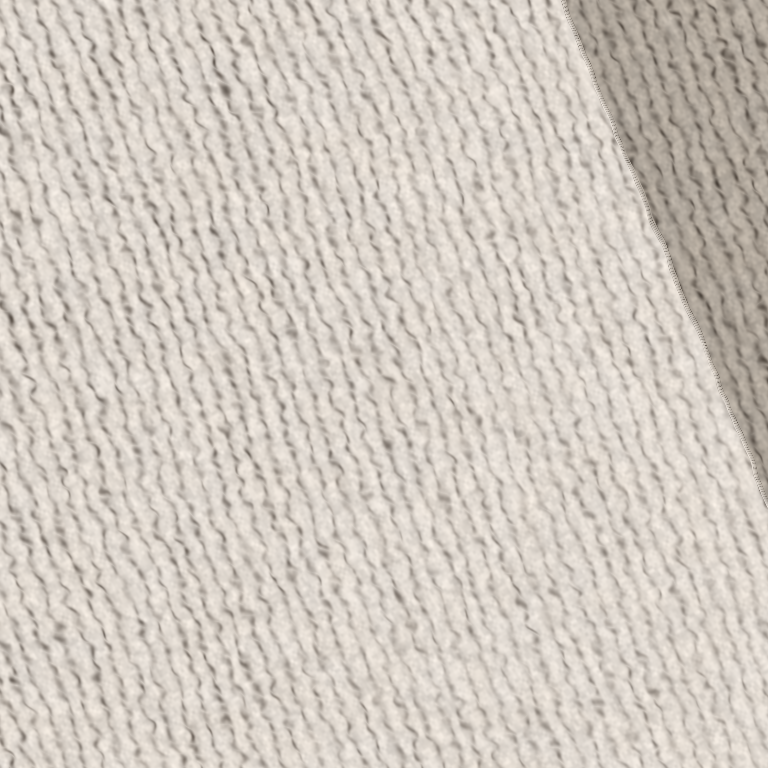
Write a Shadertoy shader that draws this texture.

```glsl
#define RIBS 39.0
#define ROWS 62.0
#define RIB_SLANT 0.35
#define FOLD_SLANT 0.412
#define FOLD_POS 1.142
#define HOLE_DEPTH 0.40
#define CREASE_DEPTH 0.085
#define FIBRE_DEPTH 0.21
#define YARN vec3(0.896, 0.870, 0.841)
#define SHADE vec3(0.810, 0.795, 0.772)

float hash(vec2 p) {
    vec3 q = fract(vec3(p.xyx) * 0.1031);
    q += dot(q, q.yzx + 33.33);
    return fract((q.x + q.y) * q.z);
}

float noise(vec2 p) {
    vec2 i = floor(p), f = fract(p);
    f = f * f * (3.0 - 2.0 * f);
    return mix(mix(hash(i), hash(i + vec2(1, 0)), f.x),
               mix(hash(i + vec2(0, 1)), hash(i + 1.0), f.x), f.y);
}

// Dark gaps between the ribs: x = gap, y = soft crease
vec2 knitGaps(vec2 uv, float shadow) {
    float across = (uv.x + RIB_SLANT * uv.y) * RIBS * (1.0 + 0.1 * shadow);
    across += 0.5 * (noise(uv * 6.0) - 0.5) + 0.45 * (noise(uv * 70.0) - 0.5);
    float rib = floor(across);
    float along = uv.y * ROWS + hash(vec2(rib, 3.0)) * 5.0;
    along += 0.8 * noise(uv * 30.0 + rib);
    float side = across - rib - 0.5;

    // Stitches join into short chains that fade in and out along a rib
    float gap = 0.0;
    for (int k = -1; k <= 1; k++) {
        vec2 cell = vec2(rib, floor(along) + float(k));
        float rise = along - cell.y - 0.5;
        float jitter = 0.24 * (hash(cell + 17.0) - 0.5);
        float offset = side + 0.08 * rise - jitter;
        float width = mix(0.10, 0.18, hash(cell + 41.0));
        float chain = noise(vec2(rib * 7.3, cell.y * 0.27));
        float strength = mix(hash(cell + 71.0), chain, 0.45) * 0.95 + 0.12;
        gap = max(gap, strength * exp(-pow(offset / width, 2.0) - pow(rise / 0.42, 2.0)));
    }
    return vec2(gap, exp(-pow(side / 0.22, 2.0)));
}

// Short fibres in two crossing directions, the steeper one coarser
float fibres(vec2 uv) {
    vec2 p = vec2(uv.x + 0.6 * uv.y, uv.y - 0.6 * uv.x);
    vec2 q = vec2(uv.x - 0.35 * uv.y, uv.y + 0.35 * uv.x);
    return 0.35 * noise(p * vec2(125.0, 75.0))
         + 0.25 * noise(q * vec2(105.0, 150.0) + 4.0)
         + 0.40 * noise(p * vec2(220.0, 190.0) + 9.0) - 0.5;
}

void mainImage(out vec4 fragColor, in vec2 fragCoord) {
    vec2 uv = fragCoord / iResolution.xy;
    float pixel = 1.0 / iResolution.y;

    // Folded flap in shadow at the upper right
    float fold = uv.x + FOLD_SLANT * uv.y - FOLD_POS;
    fold += 0.005 * (noise(uv * 45.0) - 0.5);
    float shadow = smoothstep(-pixel - 0.002, pixel + 0.004, fold);

    // Contrast fades towards the lower right
    float relief = mix(1.1, 0.76, smoothstep(0.1, 1.1, uv.x + 0.3 * (1.0 - uv.y)));
    relief *= mix(0.8, 1.2, noise(uv * 17.0 + 5.0));
    relief = mix(relief, 1.2, shadow);

    // Gaps darken towards brown
    vec2 gaps = knitGaps(uv, shadow);
    float depth = relief * (HOLE_DEPTH * gaps.x + CREASE_DEPTH * gaps.y);
    vec3 tone = 1.0 - depth * vec3(0.98, 1.03, 1.07);
    tone += FIBRE_DEPTH * fibres(uv) * mix(1.0, 1.3, shadow);

    // Cloth colour with faint warm patches
    vec3 colour = YARN * tone;
    colour *= mix(vec3(1.0), vec3(1.0, 0.988, 0.97), noise(uv * 32.0) * 0.6);

    // Thin lit rim, then shade deepest beside the fold
    colour += 0.008 * exp(-pow((fold + 0.008) / 0.007, 2.0)) * (1.0 - shadow);
    vec3 shade = SHADE * (1.0 - 0.07 * exp(-max(fold, 0.0) / 0.04));
    colour *= mix(vec3(1.0), shade, shadow);

    fragColor = vec4(clamp(colour, 0.0, 1.0), 1.0);
}
```
